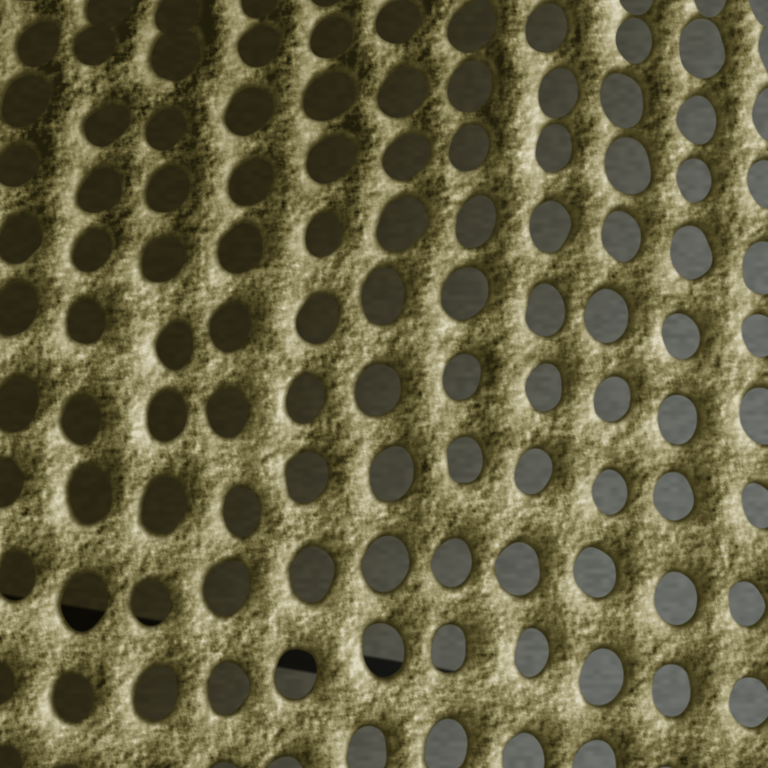
This pattern is drawn by a Shadertoy shader. Its source:

```glsl
// Rough sandy olive sheet pierced by leaning columns of oval holes, lit from the left.

const vec2 GRID_ORIGIN = vec2(0.12, 0.59);
const vec2 PITCH = vec2(0.0975, 0.104);
const float COLUMN_LEAN = 0.045;
const vec2 LIGHT = vec2(-0.96, -0.28);

// Integer hash: two values in 0..1 per cell
vec2 hash2(vec2 cell) {
    uvec2 v = uvec2(ivec2(cell)) * 1664525u + 1013904223u;
    v.x += v.y * 1664525u;
    v.y += v.x * 1664525u;
    v ^= v >> 16u;
    v.x += v.y * 1664525u;
    v.y += v.x * 1664525u;
    v ^= v >> 16u;
    return vec2(v & 0xffffu) / 65535.0;
}

float noise(vec2 p) {
    vec2 i = floor(p), f = fract(p);
    f = f * f * (3.0 - 2.0 * f);
    float low = mix(hash2(i).x, hash2(i + vec2(1, 0)).x, f.x);
    float high = mix(hash2(i + vec2(0, 1)).x, hash2(i + vec2(1, 1)).x, f.x);
    return mix(low, high, f.y);
}

float fbm(vec2 p) {
    float sum = 0.0, amplitude = 0.5;
    for (int i = 0; i < 3; i++) {
        sum += amplitude * noise(p);
        p = mat2(1.6, 1.2, -1.2, 1.6) * p + 7.0;
        amplitude *= 0.5;
    }
    return sum / 0.875;
}

// Approximate signed distance to an ellipse
float ellipse(vec2 q, vec2 radii) {
    float k = length(q / radii);
    return k * (k - 1.0) / max(length(q / (radii * radii)), 1e-3);
}

// Holes lean right at the upper left, slightly left at the right edge
float holeTilt(vec2 c) {
    float lean = smoothstep(0.45, 0.8, c.y) * smoothstep(0.85, 0.5, c.x);
    return 0.12 + 0.6 * lean - 0.3 * smoothstep(0.6, 0.95, c.x);
}

// Columns lean, rows undulate and draw closer toward the top
vec2 holeCenter(vec2 cell, vec2 jitter) {
    float row = cell.y, wave = -0.028 * cos(0.785 * (cell.x - 1.0));
    float y = GRID_ORIGIN.y + PITCH.y * row - 0.0033 * row * row + wave;
    float x = GRID_ORIGIN.x + PITCH.x * cell.x + COLUMN_LEAN * (y - 0.6);
    return vec2(x, y) + 0.026 * (jitter - 0.5);
}

// Stone tone: shadows turn saturated olive, highlights pale cream
vec3 stone(float v) {
    return v * vec3(1.0, 0.895 + 0.09 * v, 0.27 + 0.68 * v);
}

// Gritty grain: speckles plus a little light from the upper left
float grain(vec2 p, float scale) {
    vec2 q = p * scale;
    float speckle = fbm(q);
    return 0.7 * (speckle - 0.5) + 0.6 * (speckle - fbm(q + vec2(-0.6, 0.5)));
}

// Dim wall seen through the openings, with a dark slanted beam
vec3 backdrop(vec2 p) {
    float glow = smoothstep(0.42, 1.22, p.x + 0.45 * (1.0 - p.y));
    vec3 col = mix(vec3(0.17, 0.15, 0.075), vec3(0.41, 0.42, 0.4), glow);
    col *= 0.92 + 0.16 * noise(p * vec2(90.0, 160.0));
    float beam = abs(p.y - 0.21 + 0.17 * p.x);
    float shade = smoothstep(0.02, 0.014, beam) * smoothstep(0.68, 0.6, p.x);
    return col * (1.0 - 0.75 * shade);
}

// x: distance to recess, y: distance to opening, z: rim light, w: closeness
vec4 holes(vec2 p) {
    vec2 grid = p - GRID_ORIGIN;
    grid.x -= COLUMN_LEAN * (p.y - 0.6);
    vec2 home = floor(grid / PITCH + 0.5);
    vec4 result = vec4(1.0, 1.0, 0.0, 0.0);
    float wobble = (noise(p * 38.0) - 0.5) * 0.005;
    for (int j = -2; j <= 2; j++)
    for (int i = -2; i <= 2; i++) {
        vec2 cell = home + vec2(i, j);
        vec2 place = hash2(cell), shape = hash2(cell + 57.0);
        vec2 center = holeCenter(cell, place);
        float tilt = holeTilt(center) + 0.4 * (shape.y - 0.5);
        mat2 turn = mat2(cos(tilt), sin(tilt), -sin(tilt), cos(tilt));
        vec2 radii = mix(0.027, 0.036, shape.x) * vec2(1.0, 1.22 + 0.12 * place.x);
        vec2 offset = p - center;

        float recess = ellipse(turn * offset, radii) + wobble;
        vec2 parallax = vec2(mix(0.002, -0.006, center.x), -0.004 * center.y);
        float opening = ellipse(turn * (offset - parallax), radii * 0.82) + wobble;

        float reach = max(recess, 0.0) / 0.027;
        float facing = dot(offset, LIGHT) / max(length(offset), 1e-4);
        result.xy = min(result.xy, vec2(recess, opening));
        result.zw += exp(-reach * reach) * vec2(facing, 1.0);
    }
    return result;
}

void mainImage(out vec4 fragColor, in vec2 fragCoord) {
    vec2 p = fragCoord / iResolution.y;
    float edge = 1.2 / iResolution.y;
    vec4 hole = holes(p);

    // Sandy surface: broad light, mottling, grain, then the rounded rims
    float relief = grain(p, 90.0) + grain(p + 3.0, 170.0);
    float tone = 0.53 - 0.13 * smoothstep(0.4, 1.0, p.y) * smoothstep(1.1, 0.1, p.x);
    tone += 0.16 * (fbm(p * 9.0) - 0.5) - 0.03 * hole.w;
    tone += hole.z * (hole.z > 0.0 ? 0.3 : 0.27);
    tone += relief * 0.36 * (1.0 - 0.55 * clamp(abs(hole.z), 0.0, 1.0));
    vec3 col = stone(clamp(tone, 0.13, 0.86));

    // Shadowed inner wall of each recess, catching light on its left lip
    float wallTone = 0.25 + 0.08 * max(hole.z, 0.0) + 0.08 * relief + 0.05 * p.x;
    wallTone *= mix(0.75, 1.0, smoothstep(0.0, 0.008, hole.y));
    col = mix(stone(wallTone), col, smoothstep(-0.005 - edge, 0.002 + edge, hole.x));

    // Clear opening
    float through = smoothstep(edge, -edge, max(hole.y, hole.x));
    col = mix(col, backdrop(p), through);

    fragColor = vec4(clamp(col, 0.0, 1.0), 1.0);
}
```
